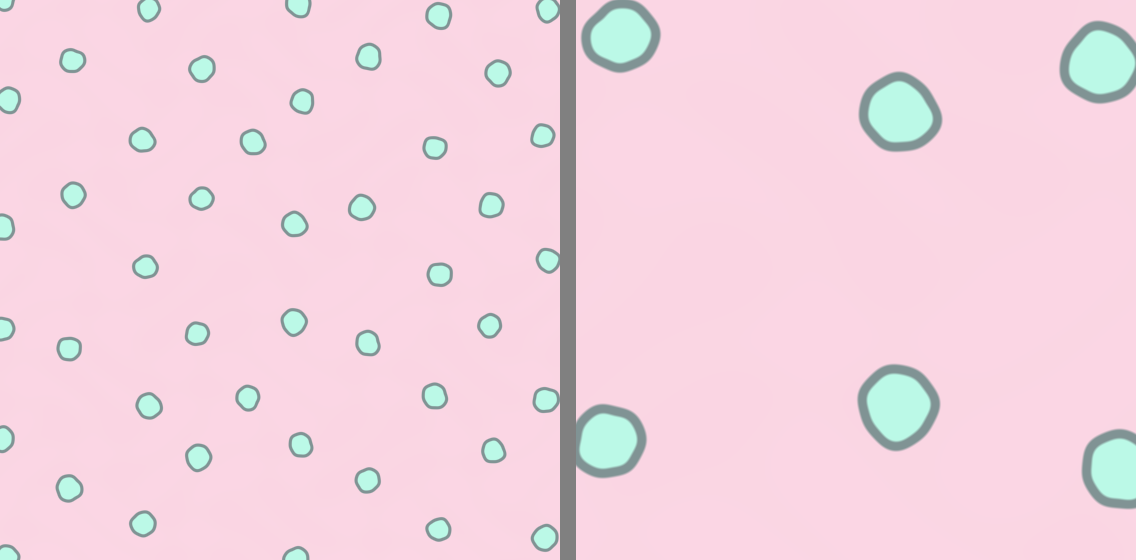
Left: the whole. Right: its middle third, enlarged.
Write a Shadertoy shader that draws this pattern.

```glsl
// Hand-drawn mint dots with grey outlines, scattered in loose columns on pale pink.

const vec3 PINK = vec3(0.982, 0.838, 0.892);
const vec3 MINT = vec3(0.735, 0.975, 0.905);
const vec3 GREY = vec3(0.500, 0.578, 0.580);

const float TAU = 6.2831853;
const float COLUMN_STEP = 0.1047;
const float COLUMN_START = 0.0095;
const float DOT_RADIUS = 0.0234;
const float OUTLINE_WIDTH = 0.0056;
const float EDGE_SOFTNESS = 0.0010;

// Five column types repeat: shift to the right, row pitch, distance of first row from the top
const vec3 COLUMN_TYPE[5] = vec3[5](
    vec3(0.000, 0.198, -0.005),
    vec3(0.014, 0.256,  0.102),
    vec3(0.042, 0.233,  0.016),
    vec3(0.036, 0.231,  0.122),
    vec3(0.022, 0.235,  0.008));

// Two random values in 0..1 for a cell
vec2 hash22(vec2 cell) {
    vec3 q = fract(cell.xyx * vec3(0.1031, 0.1030, 0.0973));
    q += dot(q, q.yzx + 33.33);
    return fract((q.xx + q.yz) * q.zy);
}

// Approximate distance to a wobbly, slightly stretched circle
float wobblyDot(vec2 p, float radius, vec2 cell) {
    vec2 phase = TAU * hash22(cell + 41.0);
    vec2 amount = hash22(cell + 73.0);
    float angle = atan(p.y, p.x);
    float wobble = mix(0.015, 0.050, amount.x) * sin(2.0 * angle + phase.x)
                 + mix(0.010, 0.042, amount.y) * sin(3.0 * angle + phase.y)
                 + 0.022 * sin(4.0 * angle + phase.x + phase.y)
                 + 0.012 * sin(7.0 * angle + phase.x - phase.y);
    return length(p) - radius * (1.0 + wobble);
}

// Distance to the nearest dot of one column; p.y runs down from the top
float columnDistance(vec2 p, float column) {
    vec3 type = COLUMN_TYPE[int(mod(column, 5.0))];
    float row = round((p.y - type.z) / type.y);

    // Every tenth column is thinned to alternate rows
    if (mod(column, 10.0) == 4.0 && mod(row, 2.0) == 0.0) return 1.0;

    vec2 cell = vec2(column, row) + 20.0;
    vec2 center = vec2(COLUMN_START + column * COLUMN_STEP + type.x,
                       type.z + row * type.y);
    center += (hash22(cell) - 0.5) * vec2(0.017, 0.030);
    float radius = DOT_RADIUS * mix(0.94, 1.06, hash22(cell + 7.0).x);
    return wobblyDot(p - center, radius, cell);
}

// Nearest dot among the neighbouring columns
float dotField(vec2 p) {
    float nearColumn = floor((p.x - COLUMN_START) / COLUMN_STEP);
    float d = 1.0;
    for (float i = -2.0; i <= 2.0; i++) {
        d = min(d, columnDistance(p, nearColumn + i));
    }
    return d;
}

// Soft coverage of the inside of a shape
float coverage(float d, float softness) {
    return 1.0 - smoothstep(-softness, softness, d);
}

// Very faint unevenness of the paper
float paperTone(vec2 p) {
    return sin(p.x * 31.0 + 2.0 * sin(p.y * 23.0))
         * sin(p.y * 37.0 + 2.0 * sin(p.x * 19.0));
}

void mainImage(out vec4 fragColor, in vec2 fragCoord) {
    vec2 p = vec2(fragCoord.x, iResolution.y - fragCoord.y) / iResolution.y;
    float softness = max(EDGE_SOFTNESS, 0.8 / iResolution.y);
    float d = dotField(p);

    vec3 color = PINK + 0.002 * paperTone(p);
    color = mix(color, GREY, coverage(d, softness));
    color = mix(color, MINT, coverage(d + OUTLINE_WIDTH, softness));
    fragColor = vec4(color, 1.0);
}
```
